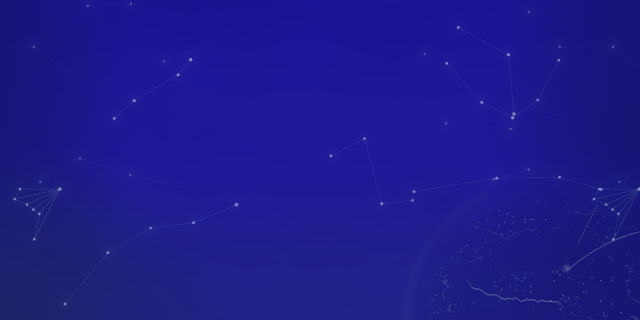
This background is drawn by a WebGL 2 fragment shader. Its source:

```glsl
#version 300 es
precision highp float;
uniform vec2 u_resolution;
out vec4 outColor;

const vec3 TOP_BLUE = vec3(0.105, 0.075, 0.575);
const vec3 MID_BLUE = vec3(0.12, 0.09, 0.59);
const vec3 LOW_BLUE = vec3(0.135, 0.132, 0.535);
const vec3 SIDE_BLUE = vec3(0.085, 0.08, 0.445);
const vec3 CORNER_SLATE = vec3(0.115, 0.135, 0.42);
const vec3 LINE_COLOR = vec3(0.36, 0.46, 0.74);
const vec3 FAN_COLOR = vec3(0.33, 0.56, 0.66);
const vec3 NODE_COLOR = vec3(0.62, 0.65, 0.78);
const vec3 COAST_COLOR = vec3(0.52, 0.58, 0.66);
const float LINE_WIDTH = 0.0008;
const float NODE_RADIUS = 0.0048;
const float NET_PERIOD = 1.81; // the network repeats sideways
const float NET_COLUMNS = 10.0;
const vec2 FAN_HUB = vec2(0.187, 0.409);
const vec2 GLOBE_CENTER = vec2(1.7, 0.0);
const float GLOBE_RADIUS = 0.43;

float hash(vec2 p) {
    vec3 q = fract(p.xyx * 0.1031);
    q += dot(q, q.yzx + 33.33);
    return fract((q.x + q.y) * q.z);
}
float noise(vec2 p) {
    vec2 i = floor(p), f = fract(p), e = vec2(0.0, 1.0);
    f = f * f * (3.0 - 2.0 * f);
    return mix(mix(hash(i), hash(i + e.yx), f.x), mix(hash(i + e), hash(i + e.yy), f.x), f.y);
}
float fbm(vec2 p) {
    float sum = 0.0;
    for (float gain = 0.5; gain > 0.05; gain *= 0.5) {
        sum += gain * noise(p);
        p = p * 2.03 + 7.1;
    }
    return sum;
}
// Smooth coverage of a shape of the given half width
float cover(float d, float halfWidth) {
    return clamp((halfWidth - d) * u_resolution.y + 0.5, 0.0, 1.0);
}
float segment(vec2 p, vec2 a, vec2 b) {
    vec2 ab = b - a;
    return length(p - a - ab * clamp(dot(p - a, ab) / dot(ab, ab), 0.0, 1.0));
}
float line(vec2 p, vec2 a, vec2 b) {
    return cover(segment(p, a, b), LINE_WIDTH);
}
// Network ink: x line, y node, z glow
vec3 node(vec2 p, vec2 at, float size) {
    float d = length(p - at);
    return vec3(0.0, cover(d, NODE_RADIUS * size), exp(-d * d * 1600.0));
}
// Chain of linked nodes along a swaying path
vec3 trail(vec2 p, vec2 start, vec2 stride, vec2 sway, float turn, int count) {
    vec3 ink = node(p, start, 0.9);
    vec2 last = start;
    for (int i = 1; i < count; i++) {
        vec2 at = start + stride * float(i) + sway * sin(turn * float(i));
        ink = max(ink, node(p, at, 0.75 + 0.35 * hash(at * 91.0)));
        ink.x = max(ink.x, line(p, last, at));
        last = at;
    }
    return ink;
}
// Spokes from a hub, with their ends joined
vec3 fan(vec2 p) {
    vec3 ink = node(p, FAN_HUB, 1.1);
    vec2 last = FAN_HUB;
    for (float k = 0.0; k < 6.0; k++) {
        float angle = 3.14 + 0.22 * k, reach = 0.1 + 0.09 * hash(vec2(k, 5.0));
        vec2 tip = FAN_HUB + reach * vec2(cos(angle), sin(angle));
        ink = max(ink, node(p, tip, 0.8));
        ink.x = max(ink.x, max(line(p, FAN_HUB, tip), 0.6 * line(p, last, tip)));
        last = tip;
    }
    return ink;
}
vec2 cellNode(vec2 cell) {
    vec2 id = vec2(mod(cell.x, NET_COLUMNS), cell.y) + 11.0;
    return (cell + 0.12 + 0.76 * vec2(hash(id), hash(id + 47.0))) * NET_PERIOD / NET_COLUMNS;
}
// Sparse scattered nodes with short links
vec3 scatter(vec2 p) {
    vec3 ink = vec3(0.0);
    for (int k = 0; k < 9; k++) {
        vec2 cell = floor(p * NET_COLUMNS / NET_PERIOD) + vec2(k % 3, k / 3) - 1.0;
        vec2 at = cellNode(cell), next = cellNode(cell + vec2(1.0, 0.0));
        float density = smoothstep(0.12, 0.45, abs(at.x - 0.88)) * smoothstep(0.2, 0.6, at.y);
        float here = step(hash(mod(cell, NET_COLUMNS) + 83.0), 0.65 * density);
        float link = line(p, at, next) * smoothstep(0.3, 0.1, length(next - at));
        ink = max(ink, here * (node(p, at, 0.7) * vec3(1.0, 0.6, 1.0) + vec3(0.5 * link, 0.0, 0.0)));
    }
    return ink;
}
// Halo, coast lines, specks and flight arc
float globe(vec2 p) {
    vec2 q = (p - GLOBE_CENTER) / GLOBE_RADIUS, grid = p * 110.0;
    float r = length(q), inside = smoothstep(1.0, 0.75, r), land = fbm(q * 4.0 + 3.0);
    float ink = 0.22 * inside * smoothstep(0.012, 0.0, abs(land - 0.48)) * step(0.45, noise(p * 70.0));
    float speck = smoothstep(0.4, 0.15, length(fract(grid) - 0.5)) * step(0.94, hash(floor(grid)));
    ink += 0.45 * inside * speck * smoothstep(0.35, 0.55, land);
    float shore = 0.065 + 0.06 * exp((1.458 - p.x) * 22.0) + 0.04 * (fbm(p.xx * 22.0) - 0.47);
    float span = smoothstep(1.45, 1.47, p.x) * smoothstep(1.78, 1.73, p.x);
    ink += 0.6 * span * cover(abs(p.y - shore), 0.0016);
    float t = p.x - 1.771;
    float arc = abs(p.y - 0.154 - 0.84 * t + 1.35 * t * t) / length(vec2(1.0, 0.84 - 2.7 * t));
    ink += 0.55 * step(0.0, t) * cover(arc, 0.0012);
    ink += 0.4 * line(p, vec2(1.868, 0.362), vec2(1.805, 0.237));
    ink += 0.4 * exp(-9000.0 * (t * t + (p.y - 0.162) * (p.y - 0.162)));
    return ink + 0.05 * exp(-pow(abs(r - 1.0) * 28.0, 2.0)) * step(q.x, -0.4);
}
vec3 backdrop(vec2 p) {
    vec3 color = mix(LOW_BLUE, MID_BLUE, smoothstep(0.0, 0.55, p.y));
    color = mix(color, TOP_BLUE, smoothstep(0.6, 1.0, p.y));
    color = mix(color, SIDE_BLUE, 0.9 * smoothstep(0.5, 1.08, abs(p.x - 0.97)));
    color = mix(color, CORNER_SLATE, smoothstep(0.65, 0.0, length(p * vec2(0.8, 1.0))));
    color = mix(color, SIDE_BLUE, 0.5 * smoothstep(0.5, 0.2, length(p - GLOBE_CENTER)));
    return color * (0.97 + 0.07 * fbm(p * 5.0));
}
void main() {
    vec2 p = gl_FragCoord.xy / u_resolution.y;
    vec3 net = scatter(p);
    net = max(net, trail(p, vec2(0.203, 0.05), vec2(0.134, 0.095), vec2(0.0, 0.07), 1.2, 5));
    net = max(net, trail(p, vec2(0.357, 0.63), vec2(0.085, 0.063), vec2(0.03, 0.01), 4.0, 4));
    net = max(net, trail(p, vec2(1.034, 0.513), vec2(0.087, -0.037), vec2(0.02, 0.1), 2.0, 4));
    net = max(net, trail(p, vec2(1.294, 0.401), vec2(0.191, 0.0), vec2(0.08, 0.05), 1.0, 4));
    net = max(net, trail(p, vec2(1.396, 0.802), vec2(0.088, 0.0), vec2(0.03, -0.17), 0.8, 5));
    net = max(net, trail(p, vec2(1.432, 0.914), vec2(0.087, -0.135), vec2(0.07, 0.05), 1.57, 3));
    vec3 web = fan(p - vec2(step(1.0, p.x) * NET_PERIOD, 0.0));
    vec3 color = mix(backdrop(p), LINE_COLOR, 0.06 * max(net.z, web.z) + 0.28 * net.x);
    color = mix(color, FAN_COLOR, 0.42 * web.x);
    color = mix(color, COAST_COLOR, clamp(globe(p), 0.0, 0.8));
    outColor = vec4(mix(color, NODE_COLOR, 0.75 * max(net.y, web.y)), 1.0);
}
```
